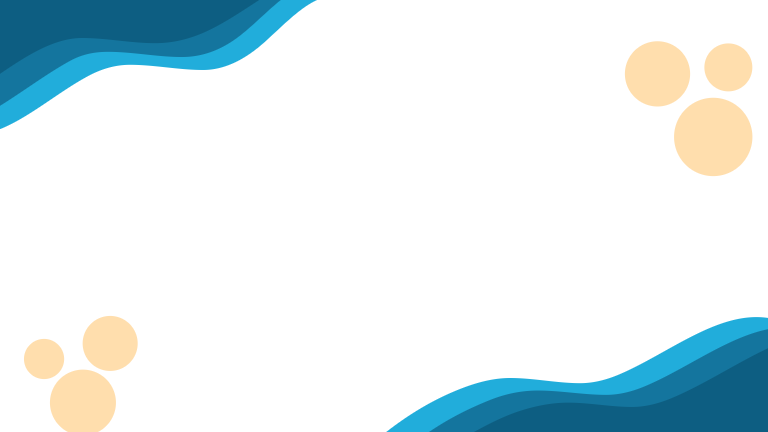
Write a Shadertoy shader that draws this background.

```glsl
const vec3 DEEP = vec3(0.05, 0.37, 0.51);
const vec3 TEAL = vec3(0.08, 0.46, 0.62);
const vec3 SKY = vec3(0.13, 0.68, 0.86);
const vec3 PEACH = vec3(1.0, 0.87, 0.68);

// Cubic Hermite curve; each knot holds x, height and slope
float waveHeight(float x, vec3 knots[6]) {
    vec3 first = knots[0], last = knots[5];
    if (x <= first.x) return first.y + first.z * (x - first.x);
    if (x >= last.x) return last.y + last.z * (x - last.x);
    float height = 0.0;
    for (int i = 0; i < 5; i++) {
        vec3 a = knots[i], b = knots[i + 1];
        if (x >= a.x && x <= b.x) {
            float span = b.x - a.x;
            float t = (x - a.x) / span;
            float u = 1.0 - t;
            height = mix(a.y, b.y, t * t * (3.0 - 2.0 * t))
                   + span * t * u * (a.z * u - b.z * t);
        }
    }
    return height;
}

// Positive above the wave, scaled by its local steepness
float waveDistance(vec2 p, vec3 knots[6]) {
    float h = waveHeight(p.x, knots);
    float slope = (waveHeight(p.x + 0.1, knots) - h) / 0.1;
    return (p.y - h) / sqrt(1.0 + slope * slope);
}

// Smooth coverage where the distance is positive
float coverage(float d) {
    return clamp(0.5 + d * iResolution.y / 100.0, 0.0, 1.0);
}

void mainImage(out vec4 fragColor, in vec2 fragCoord) {
    // Coordinates in percent of the canvas height
    vec2 p = 100.0 * fragCoord / iResolution.y;
    vec3 color = vec3(1.0);

    // Discs: centre and radius
    vec3 discs[6] = vec3[6](
        vec3(152.2, 82.9, 7.55), vec3(168.6, 84.4, 5.55), vec3(165.1, 68.3, 9.07),
        vec3(10.2, 16.9, 4.65), vec3(25.5, 20.5, 6.37), vec3(19.2, 6.8, 7.64));
    for (int i = 0; i < 6; i++) {
        float d = discs[i].z - length(p - discs[i].xy);
        color = mix(color, PEACH, coverage(d));
    }

    // Upper left waves
    vec3 upperOuter[6] = vec3[6](
        vec3(0.0, 70.1, 0.4), vec3(20.8, 82.6, 0.52), vec3(30.1, 85.0, 0.0),
        vec3(47.0, 83.8, 0.0), vec3(61.3, 90.3, 0.9), vec3(73.4, 100.0, 0.45));
    vec3 upperMiddle[6] = vec3[6](
        vec3(0.0, 75.5, 0.62), vec3(16.2, 85.9, 0.55), vec3(25.0, 88.0, 0.0),
        vec3(42.1, 86.8, 0.0), vec3(55.1, 91.4, 0.75), vec3(65.0, 100.0, 0.8));
    vec3 upperInner[6] = vec3[6](
        vec3(0.0, 82.9, 0.68), vec3(10.4, 89.1, 0.45), vec3(19.0, 91.2, 0.0),
        vec3(35.9, 90.0, 0.0), vec3(47.5, 92.6, 0.45), vec3(60.0, 100.0, 0.65));

    // Lower right waves
    vec3 lowerOuter[6] = vec3[6](
        vec3(89.4, 0.0, 0.78), vec3(104.2, 9.0, 0.44), vec3(118.1, 12.5, 0.0),
        vec3(134.3, 11.3, 0.0), vec3(143.5, 13.4, 0.43), vec3(177.8, 26.4, -0.15));
    vec3 lowerMiddle[6] = vec3[6](
        vec3(99.3, 0.0, 0.68), vec3(113.4, 7.4, 0.4), vec3(124.5, 9.6, 0.0),
        vec3(140.3, 8.6, 0.0), vec3(149.3, 10.6, 0.42), vec3(177.8, 23.8, 0.2));
    vec3 lowerInner[6] = vec3[6](
        vec3(109.7, 0.0, 0.55), vec3(120.4, 4.9, 0.32), vec3(131.5, 6.8, 0.0),
        vec3(146.3, 5.8, 0.0), vec3(155.6, 7.9, 0.42), vec3(177.8, 19.4, 0.47));

    // Paint both corners from the outer band inward
    float outer = max(waveDistance(p, upperOuter), -waveDistance(p, lowerOuter));
    float middle = max(waveDistance(p, upperMiddle), -waveDistance(p, lowerMiddle));
    float inner = max(waveDistance(p, upperInner), -waveDistance(p, lowerInner));
    color = mix(color, SKY, coverage(outer));
    color = mix(color, TEAL, coverage(middle));
    color = mix(color, DEEP, coverage(inner));

    fragColor = vec4(color, 1.0);
}
```
